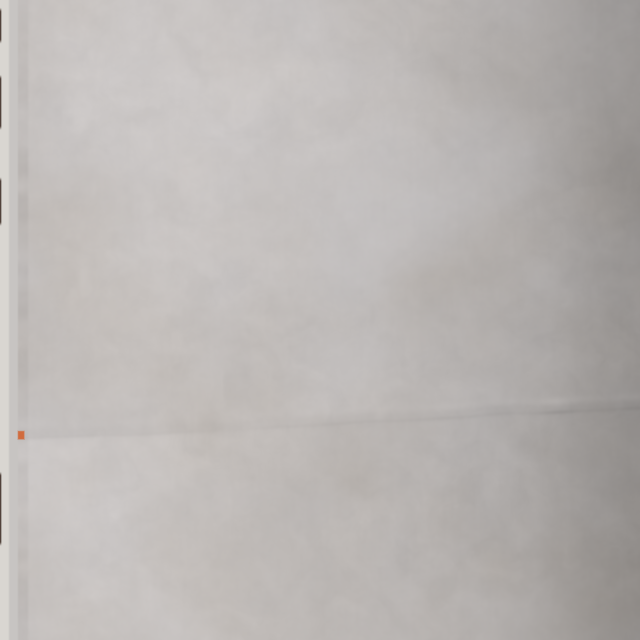
Write a Shadertoy shader that draws this texture.

```glsl
// A pale plaster wall with a slightly rising seam, lit from the left.
// Broad light is a falloff plus soft gaussian stains; layered value noise
// adds mottling and brushed flecks, and thin strips form the frame on the left.

const vec3 WALL_TINT = vec3(1.0, 0.978, 0.968);
const vec3 WARM_SHIFT = vec3(0.006, 0.0, -0.010);
const vec3 FRAME_WHITE = vec3(0.85, 0.84, 0.82);
const vec3 FRAME_GREY = vec3(0.78, 0.77, 0.76);
const vec3 MARK_ORANGE = vec3(0.82, 0.42, 0.24);
const vec3 GAP_DARK = vec3(0.30, 0.24, 0.21);
const float WALL_LIGHT = 0.776;
const float RIGHT_FALLOFF = 0.135;
const float EDGE_FALLOFF = 0.050;
const float MOTTLE = 0.050;
const float FLECK = 0.030;
const float GRAIN = 0.016;
const float WEAVE = 0.004;
const float FRAME_EDGE = 0.014;
const float STRIP_EDGE = 0.028;
const float WALL_EDGE = 0.044;
const float SEAM_LEFT = 0.314;
const float SEAM_RISE = 0.048;
const int STAIN_COUNT = 11;

// Stains: centre x, centre y, radius, strength (light above 0, warm below 0).
const vec4 STAINS[STAIN_COUNT] = vec4[](
    vec4(0.22, 0.90, 0.22, 0.022), vec4(0.46, 0.84, 0.20, 0.026),
    vec4(0.68, 0.72, 0.14, 0.018), vec4(0.12, 0.22, 0.13, 0.022),
    vec4(0.54, 0.39, 0.09, 0.016), vec4(0.64, 0.54, 0.07, -0.015),
    vec4(0.94, 0.73, 0.07, -0.022), vec4(0.77, 0.94, 0.10, -0.018),
    vec4(0.16, 0.58, 0.20, -0.014), vec4(0.42, 0.16, 0.18, -0.020),
    vec4(0.98, 0.10, 0.18, -0.026));

// Dark gaps at the outer edge: centre y, half length.
const vec2 GAPS[4] = vec2[](
    vec2(0.96, 0.025), vec2(0.84, 0.040), vec2(0.685, 0.035), vec2(0.205, 0.055));

float hash(vec2 p) {
    return fract(sin(dot(p, vec2(127.1, 311.7))) * 43758.5453);
}

float noise(vec2 p) {
    vec2 cell = floor(p), f = fract(p);
    f = f * f * (3.0 - 2.0 * f);
    return mix(mix(hash(cell), hash(cell + vec2(1, 0)), f.x),
               mix(hash(cell + vec2(0, 1)), hash(cell + vec2(1, 1)), f.x), f.y);
}

// Fractal noise centred on zero.
float fbm(vec2 p) {
    float sum = 0.0, amp = 0.5;
    for (int i = 0; i < 5; i++) {
        sum += amp * (noise(p) - 0.5);
        p = mat2(0.8, 0.6, -0.6, 0.8) * p * 2.03 + 7.3;
        amp *= 0.5;
    }
    return sum;
}

float bump(float d, float width) {
    return exp(-d * d / (width * width));
}

float seamHeight(float x) {
    float t = clamp((x - WALL_EDGE) / (1.0 - WALL_EDGE), 0.0, 1.0);
    float rise = mix(t, smoothstep(0.0, 1.0, t), 0.4);
    return SEAM_LEFT + SEAM_RISE * rise + 0.003 * (noise(vec2(x * 14.0, 3.0)) - 0.5);
}

vec3 wall(vec2 p) {
    float light = WALL_LIGHT - RIGHT_FALLOFF * pow(max(p.x - 0.25, 0.0) / 0.75, 1.4);
    light -= EDGE_FALLOFF * smoothstep(0.78, 1.02, p.x);
    light -= 0.012 * bump(p.x - WALL_EDGE, 0.06);

    // Large stains with ragged borders
    vec2 warped = p + 0.16 * vec2(fbm(p * 5.0), fbm(p * 5.0 + 31.0));
    float warmth = 0.2;
    for (int i = 0; i < STAIN_COUNT; i++) {
        vec4 s = STAINS[i];
        float stain = s.w * bump(length(warped - s.xy), s.z);
        light += stain;
        warmth -= 22.0 * stain;
    }

    // Mottling, curled flecks, fine grain and a faint vertical weave
    float cloud = fbm(warped * 7.0 + 11.0);
    vec2 curl = p * 26.0 + 2.5 * vec2(fbm(p * 16.0), fbm(p * 16.0 + 19.0));
    light += MOTTLE * cloud + FLECK * fbm(curl) * (0.5 + noise(p * 7.0 + 4.0));
    light += GRAIN * fbm(p * vec2(62.0, 68.0)) + WEAVE * (noise(p * vec2(170.0, 24.0)) - 0.5);
    warmth -= 1.2 * cloud + 1.2 * fbm(p * 9.0 + 53.0);

    // Seam: soft ledge, broken dark crease and a pale lip toward the right
    float d = p.y - seamHeight(p.x);
    float right = smoothstep(0.45, 0.9, p.x);
    float broken = 0.4 + 0.9 * noise(vec2(p.x * 23.0, 8.0));
    float below = 1.0 - smoothstep(-0.003, 0.003, d);
    light += below * mix(0.020, -0.008, smoothstep(0.08, 0.5, p.x)) * exp(min(d, 0.0) * 6.0);
    light -= 0.016 * bump(d - 0.007, 0.010);
    light -= 0.030 * broken * bump(d, 0.0035) * mix(0.35, 1.0, right);
    light += 0.028 * right * broken * bump(d - 0.017, 0.007);
    light += 0.020 * bump(length((p - vec2(0.595, 0.354)) * vec2(1.0, 0.8)), 0.010);

    return light * WALL_TINT + WARM_SHIFT * clamp(warmth, -1.2, 1.2);
}

void mainImage(out vec4 fragColor, in vec2 fragCoord) {
    vec2 p = fragCoord / iResolution.xy;
    float aa = 1.0 / iResolution.x;
    vec3 color = wall(p);

    // Shaded border strip beside the wall
    float strip = 1.0 - smoothstep(WALL_EDGE - 0.003, WALL_EDGE + 0.003, p.x);
    color -= strip * (0.022 + 0.03 * (noise(vec2(2.0, p.y * 45.0)) - 0.5));

    // Frame and the broken dark gaps at its outer edge
    color = mix(FRAME_GREY, color, smoothstep(STRIP_EDGE - 0.002, STRIP_EDGE + 0.002, p.x));
    color = mix(FRAME_WHITE, color, smoothstep(FRAME_EDGE - 0.002, FRAME_EDGE + 0.002, p.x));
    for (int i = 0; i < 4; i++) {
        float gap = 1.0 - smoothstep(-0.004, 0.004, abs(p.y - GAPS[i].x) - GAPS[i].y);
        color = mix(color, GAP_DARK, gap * (1.0 - smoothstep(0.002 - aa, 0.002 + aa, p.x)));
    }

    // Small orange marker at the seam's left end
    vec2 q = abs(p - vec2(0.033, 0.320)) - vec2(0.005, 0.0065);
    color = mix(MARK_ORANGE, color, smoothstep(-aa, aa, max(q.x, q.y)));

    fragColor = vec4(clamp(color, 0.0, 1.0), 1.0);
}
```
